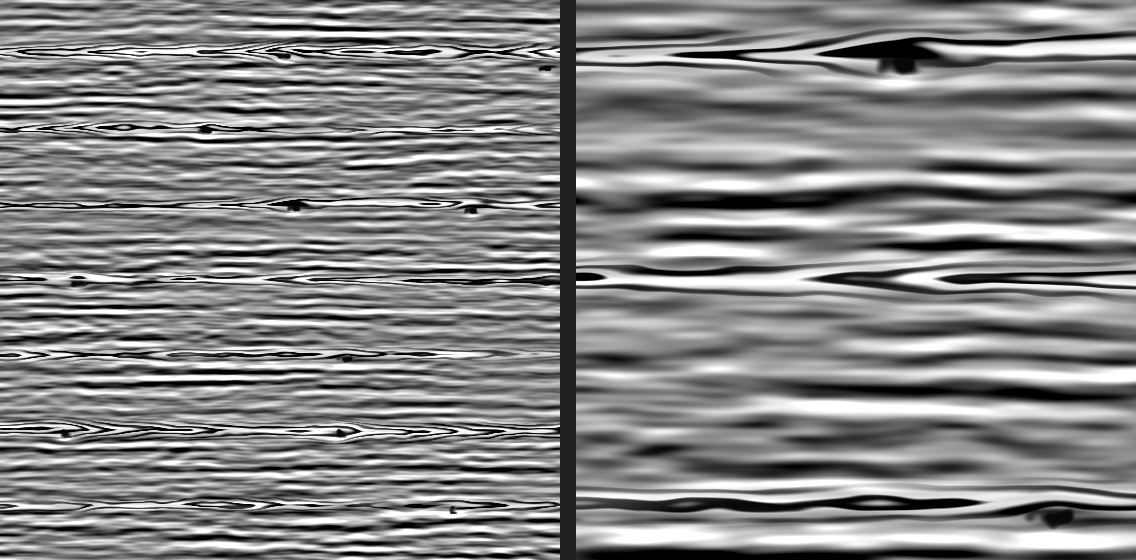
Left, the full canvas; right, a detail of the centre.
Give the GLSL for this texture map, as a three.js fragment shader.

```glsl
varying vec2 vUv;

const float ROW_HEIGHT = 0.135;
const float FIRST_ROW = 0.095;
const float RINGS_PER_UNIT = 135.0;
const float FIBRE_REACH = 0.010;

float hash(vec2 p) {
  vec3 q = fract(p.xyx * 0.1031);
  q += dot(q, q.yzx + 33.33);
  return fract((q.x + q.y) * q.z);
}

// Smooth one-dimensional noise, shifted by a random amount for each line
float lineNoise(float x, float line) {
  x += 37.0 * hash(vec2(line, 7.0));
  float cell = floor(x);
  float t = smoothstep(0.0, 1.0, x - cell);
  return mix(hash(vec2(cell, line)), hash(vec2(cell + 1.0, line)), t);
}

// Signed noise made of blended lines, so that streak ends never line up
float streak(vec2 p) {
  float line = floor(p.y);
  float t = smoothstep(0.0, 1.0, p.y - line);
  return mix(lineNoise(p.x, line), lineNoise(p.x, line + 1.0), t) - 0.5;
}

// Long fibres, thin fibres and short grain
float fibres(vec2 p) {
  float sum = 0.34 * streak(p * vec2(2.4, 66.0));
  sum += 0.62 * streak(p * vec2(3.6, 118.0) + 19.0);
  sum += 0.54 * streak(p * vec2(8.0, 185.0) + 37.0);
  sum += 0.46 * streak(p * vec2(34.0, 235.0) + 53.0);
  return sum;
}

// Fibres without their broad light and dark bands
float evenFibres(vec2 p) {
  vec2 reach = vec2(0.0, FIBRE_REACH);
  return fibres(p) - 0.5 * (fibres(p + reach) + fibres(p - reach));
}

// Offset from the nearest knot of a row
vec2 knotOffset(float x, float dy, float row) {
  float u = x * 2.0 + hash(vec2(row, 3.0));
  float cell = floor(u);
  float centre = mix(0.25, 0.75, hash(vec2(cell, row + 20.0)));
  float drop = 0.004 + 0.030 * pow(hash(vec2(cell, row + 40.0)), 3.0);
  float absent = step(0.8, hash(vec2(cell, row + 60.0)));
  return vec2((fract(u) - centre) * 0.5, dy + drop + absent * 10.0);
}

// Gaussian spot with separate radii
float spot(vec2 p, vec2 radii) {
  vec2 q = p / radii;
  return exp(-dot(q, q));
}

// Pale ring with a dark late edge
float ringShade(float phase) {
  float t = fract(phase);
  float dark = smoothstep(0.30, 0.68, t) * (1.0 - smoothstep(0.82, 1.0, t));
  return 0.95 - 1.0 * dark;
}

// Nested tips along the row axis; pull sets their direction and spacing
float ringPhase(vec2 p, float dy, float row, float pull) {
  float spread = RINGS_PER_UNIT * sqrt(dy * dy + 0.000003);
  float wander = 2.6 * (lineNoise(p.x * 6.0, row + 80.0) - 0.5);
  float ragged = 0.8 * streak(p * vec2(16.0, 110.0));
  ragged += 0.4 * streak(p * vec2(45.0, 170.0));
  return spread + pull * p.x + wander + ragged;
}

void main() {
  vec2 p = vUv;
  float rowCoord = (p.y - FIRST_ROW) / ROW_HEIGHT + 0.5;
  float row = floor(rowCoord);
  float dy = (fract(rowCoord) - 0.5) * ROW_HEIGHT;

  // Bend the grain around knots
  vec2 knot = knotOffset(p.x, dy, row);
  float bend = -0.55 * knot.y * spot(knot, vec2(0.030, 0.016));
  dy += bend;
  p.y += bend;

  // Gentle waves along the board and small kinks
  p.y += 0.010 * streak(p * vec2(2.0, 7.0) + 5.0);
  p.y += 0.003 * streak(p * vec2(9.0, 24.0) + 11.0);
  p.y += 0.0016 * streak(p * vec2(28.0, 60.0) + 23.0);
  dy += 0.008 * (lineNoise(p.x * 3.0, row + 120.0) - 0.5);

  // Background fibres with calm and lively areas
  float contrast = 0.98 + 0.8 * streak(p * vec2(1.5, 15.0) + 31.0);
  float shade = 0.53 + contrast * evenFibres(p);

  // Growth rings: long nested tips in some rows, loose eyes in the others
  float tipped = 1.0 - step(0.5, abs(mod(row, 5.0) - 1.0));
  float direction = row < 3.0 ? 1.0 : -1.0;
  float pull = direction * mix(2.5, 8.0, tipped);
  float reach = dy / mix(0.009, 0.013, tipped);
  float patchy = smoothstep(0.2, 0.6, lineNoise(p.x * 5.0, row + 160.0));
  float strength = exp(-reach * reach) * mix(0.45 + 0.55 * patchy, 1.0, tipped);
  float rings = ringShade(ringPhase(p, dy, row, pull));
  rings += 0.35 * streak(p * vec2(14.0, 190.0));
  shade = mix(shade, rings, strength);

  // Knots with a pale lower rim, dark wings and a ragged core
  shade += 0.45 * spot(knot + vec2(0.0, 0.011), vec2(0.016, 0.005));
  shade -= 0.50 * spot(knot - vec2(0.0, 0.004), vec2(0.026, 0.0025));
  float core = length(knot / vec2(0.011, 0.006));
  core += 1.3 * streak(knot * vec2(130.0, 150.0) + row * 9.0);
  shade = mix(0.03, shade, smoothstep(0.5, 1.2, core));

  gl_FragColor = vec4(vec3(clamp(shade, 0.0, 1.0)), 1.0);
}
```
